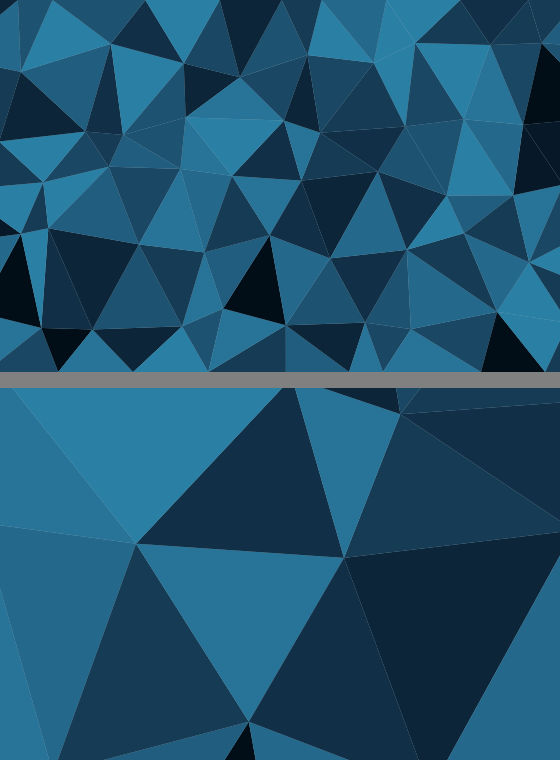
Top: the whole. Bottom: its middle third, enlarged.
Write a Shadertoy shader that draws this background.

```glsl
const float ROWS = 6.0;
const vec2 CELL = vec2(0.178, 1.0 / ROWS);
const float JITTER = 0.64;
const float GOLDEN = 0.618;
const vec3 SEAM = vec3(0.58, 0.68, 0.72);

vec2 hash22(vec2 p) {
    vec3 q = fract(vec3(p.xyx) * vec3(0.1031, 0.1030, 0.0973));
    q += dot(q, q.yzx + 33.33);
    return fract((q.xx + q.yz) * q.zy);
}

float cross2(vec2 a, vec2 b) {
    return a.x * b.y - a.y * b.x;
}

// Jittered point of a staggered grid; the bottom and top rows stay on the border
vec2 gridPoint(vec2 id) {
    vec2 offset = (hash22(id + 57.0) - 0.5) * JITTER;
    offset.y *= step(0.5, mod(id.y, ROWS));
    offset.x += 0.5 * mod(id.y, 2.0);
    return (id + offset) * CELL;
}

// Signed distance to the line a-b, positive on its left
float edgeDistance(vec2 p, vec2 a, vec2 b) {
    return cross2(normalize(b - a), p - a);
}

float triangleCoverage(vec2 p, vec2 a, vec2 b, vec2 c, float pixel) {
    float d = min(edgeDistance(p, a, b),
              min(edgeDistance(p, b, c), edgeDistance(p, c, a)));
    return clamp(d / pixel + 0.5, 0.0, 1.0);
}

// Delaunay test: true when the diagonal a-c suits the quad a, b, c, d
bool splitsAlongAC(vec2 a, vec2 b, vec2 c, vec2 d) {
    float sinB = cross2(c - b, a - b), cosB = dot(c - b, a - b);
    float sinD = cross2(a - d, c - d), cosD = dot(a - d, c - d);
    return sinB * cosD + cosB * sinD >= 0.0;
}

// Ramp from near black through navy to clear blue
vec3 blueRamp(float t) {
    return vec3(0.005, 0.055, 0.095)
         + vec3(0.235, 0.445, 0.63) * t
         - vec3(0.08, 0.0, 0.08) * t * t;
}

// Golden-ratio steps along each row keep the shades evenly shared
vec3 facetColor(vec2 id, float side) {
    float rowShift = hash22(vec2(id.y, 19.0)).x;
    float wobble = 0.35 * hash22(id * 2.0 + vec2(side, 91.0)).y;
    float shade = fract((2.0 * id.x + side) * GOLDEN + rowShift + wobble);
    float level = floor(pow(shade, 0.85) * 11.0) / 10.0;
    return blueRamp(level);
}

void mainImage(out vec4 fragColor, in vec2 fragCoord) {
    float pixel = 1.0 / iResolution.y;
    vec2 p = fragCoord * pixel;
    vec2 home = floor(p / CELL);
    vec3 color = SEAM;

    // Blended facet edges let a faint seam show between neighbours
    for (int j = -1; j <= 1; j++) {
        for (int i = -1; i <= 1; i++) {
            vec2 id = home + vec2(i, j);
            vec2 a = gridPoint(id);
            vec2 b = gridPoint(id + vec2(1, 0));
            vec2 c = gridPoint(id + vec2(1, 1));
            vec2 d = gridPoint(id + vec2(0, 1));
            bool alongAC = splitsAlongAC(a, b, c, d);
            float lower = triangleCoverage(p, a, b, alongAC ? c : d, pixel);
            float upper = triangleCoverage(p, alongAC ? a : b, c, d, pixel);
            color = mix(color, facetColor(id, 0.0), lower);
            color = mix(color, facetColor(id, 1.0), upper);
        }
    }
    fragColor = vec4(color, 1.0);
}
```
